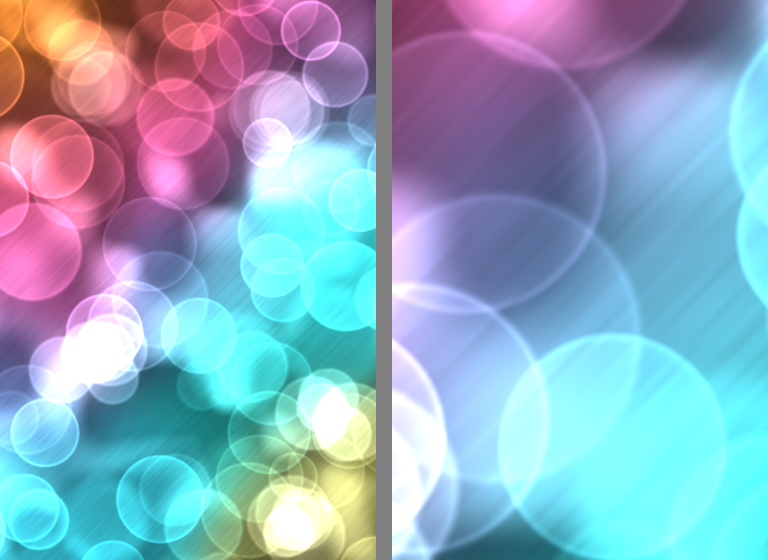
Left: the whole. Right: its middle third, enlarged.
Write a Shadertoy shader that draws this background.

```glsl
const vec2 anchors[14] = vec2[14](
    vec2(.08, 1.38), vec2(.43, 1.38), vec2(.74, 1.36), vec2(1., 1.44), vec2(.12, 1.06),
    vec2(.1, .78), vec2(.43, 1.1), vec2(.46, .8), vec2(.03, .42), vec2(.92, 1.18),
    vec2(.82, .82), vec2(.6, .46), vec2(.22, .17), vec2(.9, .13));
const vec3 tints[14] = vec3[14](
    vec3(.76, .43, .13), vec3(.6, .25, .2), vec3(.74, .24, .53), vec3(.45, .22, .46),
    vec3(.72, .27, .33), vec3(.8, .33, .62), vec3(.74, .27, .56), vec3(.34, .42, .64),
    vec3(.3, .35, .55), vec3(.42, .68, .82), vec3(.2, .83, .85), vec3(.1, .58, .57),
    vec3(.2, .82, .9), vec3(.53, .52, .26));
// Glare centres: position and strength
const vec3 glares[5] = vec3[5](
    vec3(.22, .53, 1.), vec3(.88, .38, .9), vec3(.79, .09, .75),
    vec3(.74, 1.21, .4), vec3(.25, 1.27, .35));

vec3 hash3(vec2 p) {
    vec3 q = fract(p.xyx * vec3(.1031, .1030, .0973));
    q += dot(q, q.yxz + 33.33);
    return fract((q.xxy + q.yzz) * q.zyx);
}

float noise(vec2 p) {
    vec2 i = floor(p), f = fract(p);
    f = f * f * (3. - 2. * f);
    return mix(mix(hash3(i).x, hash3(i + vec2(1, 0)).x, f.x),
               mix(hash3(i + vec2(0, 1)).x, hash3(i + 1.).x, f.x), f.y);
}

// Normalised blend of the colour anchors
vec3 tintAt(vec2 p) {
    vec4 sum = vec4(0);
    for (int i = 0; i < 14; i++) {
        vec2 d = p - anchors[i];
        sum += vec4(tints[i], 1) * exp(-22. * dot(d, d));
    }
    return sum.rgb / max(sum.a, 1e-6);
}

// Lens disc: body a little brighter near its edge, plus a thin rim
float lens(float d, float r, float blur, float rim) {
    float body = 1. - smoothstep(r - blur, r + blur, d);
    float edge = (d - r + .004) / .0035;
    return body * (.65 + .35 * pow(min(d / r, 1.), 4.)) + rim * exp(-edge * edge);
}

void mainImage(out vec4 fragColor, in vec2 fragCoord) {
    vec2 p = fragCoord / iResolution.x;

    // Uneven colour wash with blurred shadows and highlights
    vec2 warp = vec2(noise(p * 4. + 7.), noise(p * 4. + 31.)) - .5;
    vec2 q = p + .12 * warp;
    vec3 tint = tintAt(q);
    float shade = noise(q * 5. + 3.);
    float light = smoothstep(.5, .95, noise(q * 6.5 + 50.));
    vec3 col = tint * (.5 + .55 * shade) + (tint * .5 + .2) * light;

    // Scattered discs, from large and soft to small and crisp
    for (int layer = 0; layer < 4; layer++) {
        float k = float(layer);
        float cell = .34 - .03 * k;
        float blur = layer == 0 ? .03 : .009 - .002 * k;
        vec2 home = floor(p / cell);
        for (int n = 0; n < 9; n++) {
            vec2 id = home + vec2(n % 3 - 1, n / 3 - 1);
            vec3 h = hash3(id + 19. + 47. * k);
            vec3 g = hash3(id + 83. + 29. * k);
            vec2 c = (id + .1 + .8 * h.xy) * cell;
            float r = mix(.065, .13, h.z) * (layer == 0 ? 1.2 : 1.);
            float d = length(p - c);
            if (g.x > .78 || d > r + .04) continue;
            float rim = layer == 0 ? 0. : (.1 + .2 * k) * (.5 + g.z);
            float gain = mix(.14, .42, g.y * g.y);
            col += (tintAt(c) * .9 + .13) * gain * lens(d, r, blur, rim);
        }
    }

    // Clusters of overlapping discs that burn out to white
    for (int j = 0; j < 5; j++) {
        vec3 glare = glares[j];
        vec2 away = p - glare.xy;
        col += .45 * glare.z * exp(-dot(away, away) * 170.);
        for (int n = 0; n < 5; n++) {
            vec3 h = hash3(vec2(n * 13 + 5, j * 17 + 3));
            vec2 c = glare.xy + (h.xy - .5) * vec2(.2, .11) * glare.z;
            float d = length(p - c), r = mix(.065, .11, h.z);
            if (d > r + .02) continue;
            col += mix(tintAt(c), vec3(1), .4) * .36 * glare.z * lens(d, r, .006, .15);
        }
    }

    // Faint diagonal brushing
    vec2 along = vec2(p.x + p.y, p.y - p.x);
    col *= 1. + .08 * (noise(along * vec2(9, 110)) - .5);
    fragColor = vec4(clamp(col, 0., 1.), 1);
}
```
